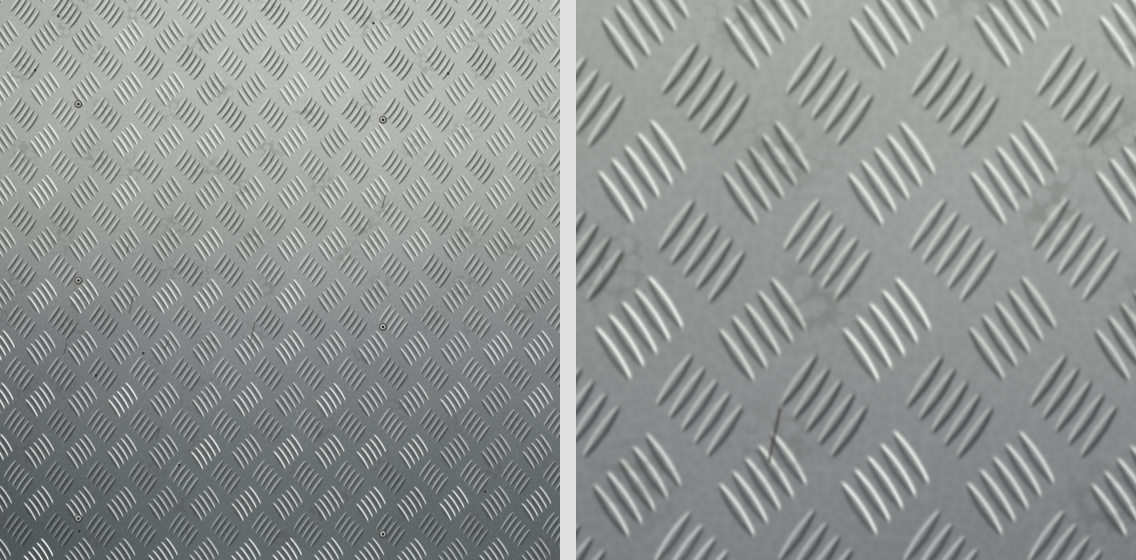
Left, the full canvas; right, a detail of the centre.
Write a three.js fragment shader that draws this texture.

```glsl
// Worn aluminium tread plate: two interleaved lattices of five-bar tiles, mirrored
// to lean opposite ways. Each lens-shaped bar has a lit upper and a shaded lower edge;
// a soft vertical light falloff, cellular grime, scratches and rivets finish the sheet.
varying vec2 vUv;

const vec2 REPEATS = vec2(13.5, 10.8);
const vec2 LATTICE_ORIGIN = vec2(0.3724, 0.5638);
const vec2 BAR_STEP = vec2(0.0076, 0.0076);
const vec2 BAR_HALF = vec2(0.0112, -0.0163);
const vec3 STEEL_DARK = vec3(0.385, 0.405, 0.418);
const vec3 STEEL_LIGHT = vec3(0.735, 0.745, 0.725);
const vec3 GLINT = vec3(0.98, 1.0, 0.98);
const vec3 GRIME = vec3(0.25, 0.24, 0.22);

float hash(vec2 p) {
  return fract(sin(dot(p, vec2(127.1, 311.7))) * 4375.85);
}

vec2 hash2(vec2 p) {
  return vec2(hash(p), hash(p + 37.3));
}

float cross2(vec2 a, vec2 b) {
  return a.x * b.y - a.y * b.x;
}

// Distance to the nearest scattered feature point.
float cellular(vec2 p) {
  vec2 cell = floor(p);
  float nearest = 2.0;
  for (int j = -1; j <= 1; j++) {
    for (int i = -1; i <= 1; i++) {
      vec2 c = cell + vec2(float(i), float(j));
      nearest = min(nearest, length(c + hash2(c) - p));
    }
  }
  return nearest;
}

float mottle(vec2 p) {
  return sin(p.x * 9.0 + 2.0 * sin(p.y * 7.0)) * 0.5
       + sin(p.y * 17.0 + 2.0 * sin(p.x * 13.0)) * 0.3
       + sin(p.x * 31.0 - p.y * 23.0) * 0.2;
}

// Edge light (x) and edge shadow (y) of one five-bar tile centred at zero.
vec2 tileBars(vec2 p) {
  float area = cross2(BAR_STEP, BAR_HALF);
  float across = cross2(p, BAR_HALF) / area;
  float along = cross2(BAR_STEP, p) / area;
  across -= clamp(floor(across + 0.5), -2.0, 2.0);
  float lens = 0.32 * max(1.0 - along * along, 0.0);
  float ends = 1.0 - smoothstep(0.78, 1.08, abs(along));
  float lit = (across - 0.6 * lens) / 0.15;
  float shade = (across + 0.75 * lens) / 0.17;
  return ends * vec2(exp(-lit * lit), exp(-shade * shade));
}

// Tile lattice; lean is 1 or -1, offset is in repeats. Wear varies per tile.
vec2 tileLayer(vec2 uv, vec2 offset, float lean) {
  vec2 q = (uv - LATTICE_ORIGIN) * REPEATS - offset;
  vec2 id = floor(q + 0.5);
  vec2 p = (q - id) / REPEATS + (hash2(id + lean) - 0.5) * 0.0018;
  p.x *= lean;
  float wear = hash(id * 1.7 + lean + 5.0);
  return tileBars(p) * vec2(mix(0.7, 1.2, wear), mix(1.15, 0.8, wear));
}

float disc(vec2 p, float radius) {
  return 1.0 - smoothstep(radius - 0.001, radius + 0.001, length(p));
}

float streak(vec2 p, vec2 halfLine, float width) {
  float t = clamp(dot(p, halfLine) / dot(halfLine, halfLine), -1.0, 1.0);
  return 1.0 - smoothstep(0.0, width, length(p - halfLine * t));
}

vec3 addRivets(vec3 color, vec2 uv) {
  for (int c = 0; c < 2; c++) {
    for (int r = 0; r < 3; r++) {
      float col = float(c);
      float row = float(r);
      float y = mix(0.074, 0.046, col) + row * 0.37 + (1.0 - col) * 0.055 * row * (2.0 - row);
      vec2 p = uv - vec2(0.14 + 0.544 * col, y);
      color = mix(color, GRIME, 0.75 * disc(p, 0.0072));
      color = mix(color, vec3(0.66), disc(p - vec2(-0.0004, 0.0006), 0.0049));
      color = mix(color, GRIME * 0.6, disc(p, 0.0021));
    }
  }
  return color;
}

void main() {
  vec2 uv = vUv;
  vec2 plate = uv - vec2(0.015 * (uv.y - 0.56), 0.0);

  // Sheet tone: bright above, cool and dim below, darker toward the sides
  float glow = smoothstep(-0.02, 0.94, uv.y);
  vec3 color = mix(STEEL_DARK, STEEL_LIGHT, glow);
  color -= 0.16 * (uv.x - 0.62) * (uv.x - 0.62) + 0.012 * mottle(uv);
  color += 0.035 * (cellular(uv * 170.0) - 0.5);

  // Raised bars
  vec2 a = tileLayer(plate, vec2(0.0), 1.0);
  vec2 b = tileLayer(plate, vec2(0.5), -1.0);
  float lit = a.x * mix(0.78, 0.60, uv.y) * mix(1.1, 0.85, uv.x) + b.x * mix(0.34, 0.42, uv.y);
  float shade = a.y * mix(0.22, 0.36, uv.y) + b.y * mix(0.26, 0.46, uv.y);
  color *= 1.0 - shade;
  color = mix(color, GLINT, clamp(lit, 0.0, 0.95));

  // Smudges, then sparse specks and scratches
  float smudge = smoothstep(0.35, 0.05, cellular(uv * 9.0)) * smoothstep(0.3, 0.7, cellular(uv * 95.0));
  color = mix(color, GRIME, 0.16 * smudge);
  for (int i = 0; i < 9; i++) {
    vec2 seed = vec2(float(i), 4.0);
    vec2 p = uv - hash2(seed);
    vec2 dir = vec2(0.004, 0.012) * (hash2(seed + 9.0) + 0.3);
    color = mix(color, GRIME, 0.5 * streak(p, dir, 0.0022));
    color = mix(color, GRIME * 0.6, 0.8 * disc(uv - hash2(seed + 21.0), 0.0022));
  }
  gl_FragColor = vec4(addRivets(color, uv), 1.0);
}
```
